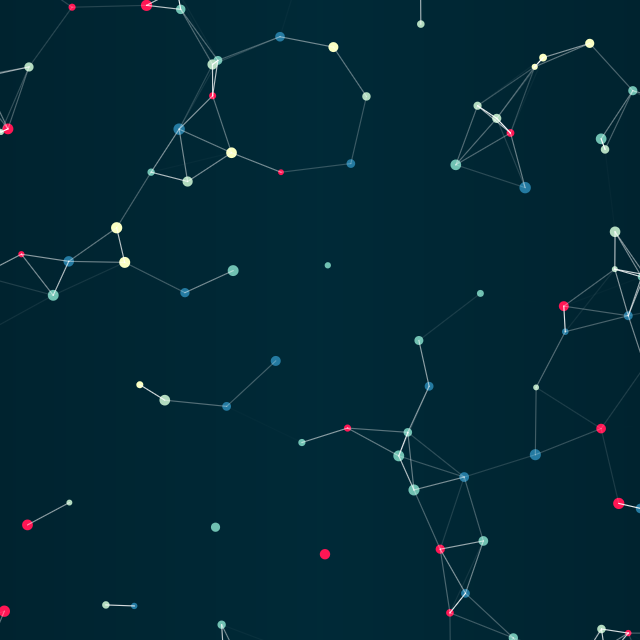
A Shadertoy shader for this background:

```glsl
// Constellation network: scattered coloured dots joined by thin white links on dark teal.

const float CELLS = 7.0;   // grid cells per canvas height
const int SLOTS = 3;       // possible dots per cell
const float REACH = 0.132; // longest link, shorter than one cell

// Integer hash giving three values in 0..1
vec3 hash3(ivec3 p) {
    uvec3 v = uvec3(p + 64) * 1664525u + 1013904223u;
    v.x += v.y * v.z; v.y += v.z * v.x; v.z += v.x * v.y;
    v ^= v >> 16u;
    v.x += v.y * v.z; v.y += v.z * v.x; v.z += v.x * v.y;
    return vec3(v >> 8u) / 16777216.0;
}

float segmentDistance(vec2 p, vec2 a, vec2 b) {
    vec2 ab = b - a;
    float t = clamp(dot(p - a, ab) / max(dot(ab, ab), 1e-7), 0.0, 1.0);
    return length(p - a - ab * t);
}

vec3 dotColour(float pick) {
    if (pick < 0.2) return vec3(1.0, 0.086, 0.33);   // crimson
    if (pick < 0.4) return vec3(0.44, 0.757, 0.70);  // teal
    if (pick < 0.63) return vec3(0.70, 0.86, 0.75);  // pale green
    if (pick < 0.82) return vec3(0.98, 1.0, 0.76);   // cream
    return vec3(0.14, 0.48, 0.63);                   // blue
}

void mainImage(out vec4 fragColor, in vec2 fragCoord) {
    vec2 uv = fragCoord / iResolution.y;
    float pixel = 1.0 / iResolution.y;

    // Backdrop, slightly lighter toward the middle column
    float middle = 1.0 - abs(2.0 * fragCoord.x / iResolution.x - 1.0);
    vec3 colour = mix(vec3(0.0, 0.138, 0.185), vec3(0.0, 0.163, 0.216), middle);

    // Gather the nearby dots and paint them
    vec2 nodes[27];
    int count = 0;
    ivec2 home = ivec2(floor(uv * CELLS));
    for (int y = -1; y <= 1; y++)
    for (int x = -1; x <= 1; x++)
    for (int slot = 0; slot < SLOTS; slot++) {
        ivec2 cell = home + ivec2(x, y);
        vec3 place = hash3(ivec3(cell, slot));
        if (place.z > 0.51) continue;
        vec3 look = hash3(ivec3(cell, slot + 20));
        vec2 node = (vec2(cell) + place.xy) / CELLS;
        float radius = mix(0.0045, 0.009, look.x);
        float cover = clamp((radius - length(uv - node)) / pixel + 0.5, 0.0, 1.0);
        colour = mix(colour, dotColour(look.y), cover);
        nodes[count++] = node;
    }

    // Link close pairs, fading with their separation
    for (int i = 0; i < count; i++)
    for (int j = i + 1; j < count; j++) {
        float strength = 1.0 - distance(nodes[i], nodes[j]) / REACH;
        if (strength <= 0.0) continue;
        float d = segmentDistance(uv, nodes[i], nodes[j]);
        float cover = clamp((0.0009 - d) / pixel + 0.5, 0.0, 1.0);
        colour = mix(colour, vec3(1.0), cover * min(1.0, 1.25 * strength));
    }

    fragColor = vec4(colour, 1.0);
}
```
